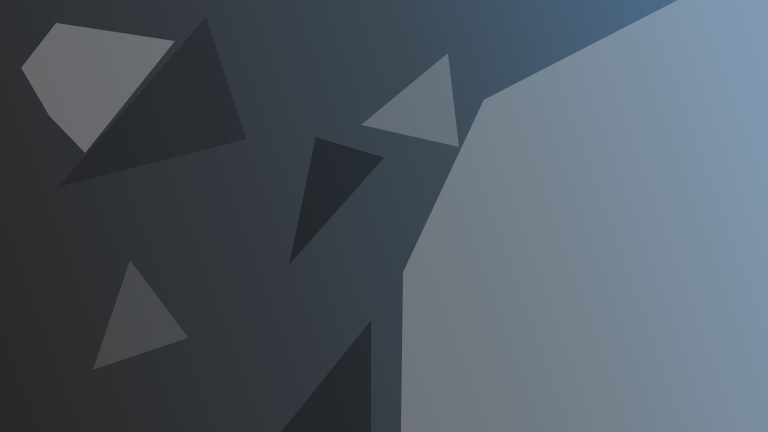
This background is drawn by a WebGL 1 fragment shader. Its source:

```glsl
precision highp float;

uniform vec2 u_resolution;

#define ASPECT 1.7778
#define GRADIENT_AXIS vec2(0.94, 0.34)
#define CHARCOAL vec3(0.155, 0.155, 0.150)
#define GRAPHITE vec3(0.203, 0.220, 0.245)
#define SLATE vec3(0.235, 0.290, 0.335)
#define STEEL_BLUE vec3(0.320, 0.460, 0.600)
#define PANEL_TINT 0.27
#define SHARD_TINT 0.27
#define SHADE 0.31

// Signed distance to the line a-b, positive on its left
float edge(vec2 p, vec2 a, vec2 b) {
    vec2 d = normalize(b - a);
    return dot(p - a, vec2(-d.y, d.x));
}

// Convex shapes take their corners clockwise
float triangle(vec2 p, vec2 a, vec2 b, vec2 c) {
    return max(edge(p, a, b), max(edge(p, b, c), edge(p, c, a)));
}

float cover(float dist) {
    return clamp(0.5 - dist * u_resolution.y, 0.0, 1.0);
}

vec3 lighten(vec3 color, float dist, float amount) {
    return mix(color, vec3(1.0), amount * cover(dist));
}

vec3 darken(vec3 color, float dist, float amount) {
    return color * (1.0 - amount * cover(dist));
}

vec3 backdrop(vec2 p) {
    float t = dot(p, GRADIENT_AXIS);
    vec3 color = mix(CHARCOAL, GRAPHITE, clamp(t / 0.7, 0.0, 1.0));
    color = mix(color, SLATE, clamp((t - 0.7) / 0.5, 0.0, 1.0));
    return mix(color, STEEL_BLUE, clamp((t - 1.2) / 0.8, 0.0, 1.0));
}

// Large faceted area on the right
float panel(vec2 p) {
    vec2 low = vec2(0.933, 0.370);
    vec2 high = vec2(1.120, 0.769);
    float d = edge(p, vec2(0.928, 0.0), low);
    d = max(d, edge(p, low, high));
    return max(d, edge(p, high, vec2(1.569, 1.0)));
}

// Five-sided shard at the upper left
float shard(vec2 p) {
    vec2 top = vec2(0.130, 0.947);
    vec2 right = vec2(0.405, 0.905);
    vec2 tip = vec2(0.197, 0.646);
    vec2 notch = vec2(0.114, 0.732);
    vec2 left = vec2(0.049, 0.843);
    float d = max(edge(p, top, right), edge(p, right, tip));
    d = max(d, max(edge(p, tip, notch), edge(p, notch, left)));
    return max(d, edge(p, left, top));
}

void main() {
    vec2 p = gl_FragCoord.xy / u_resolution * vec2(ASPECT, 1.0);
    vec3 color = backdrop(p);

    // Pale facets
    color = lighten(color, panel(p), PANEL_TINT);
    color = lighten(color, shard(p), SHARD_TINT);
    color = lighten(color, triangle(p, vec2(1.037, 0.877),
        vec2(1.0625, 0.660), vec2(0.836, 0.711)), 0.21);
    color = lighten(color, triangle(p, vec2(0.301, 0.398),
        vec2(0.436, 0.218), vec2(0.215, 0.144)), 0.115);

    // Dark facets
    color = darken(color, triangle(p, vec2(0.477, 0.961),
        vec2(0.570, 0.678), vec2(0.134, 0.567)), SHADE * 0.6);
    color = darken(color, triangle(p, vec2(0.731, 0.683),
        vec2(0.889, 0.635), vec2(0.669, 0.387)), SHADE * 1.1);
    color = darken(color, triangle(p, vec2(0.859, 0.259),
        vec2(0.859, -0.1), vec2(0.570, -0.1)), SHADE);

    gl_FragColor = vec4(color, 1.0);
}
```
